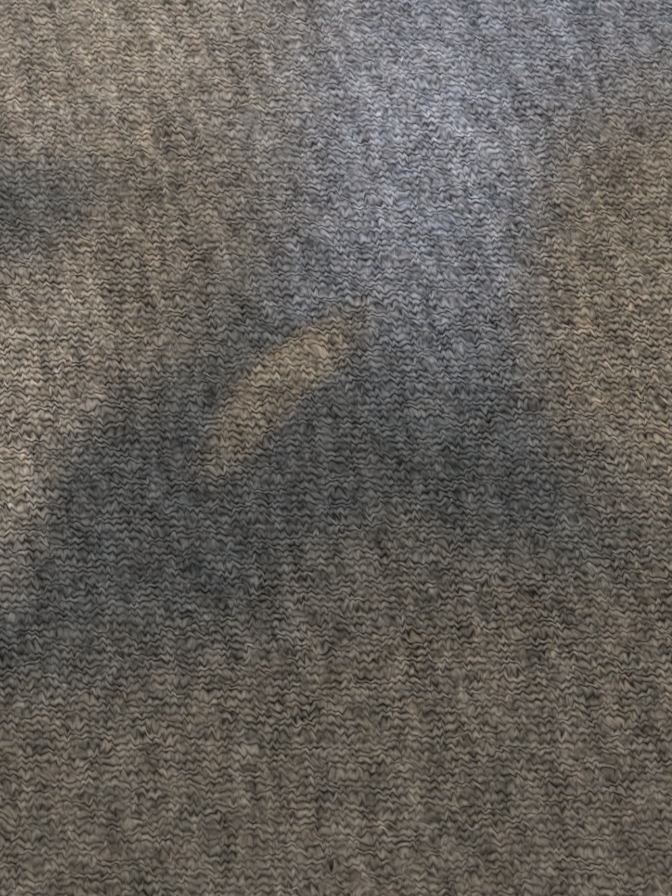
Write a Shadertoy shader that draws this texture.

```glsl
const vec3 SHADE = vec3(0.285, 0.286, 0.281);
const vec3 SKY   = vec3(0.500, 0.505, 0.535);
const vec3 SAND  = vec3(0.535, 0.495, 0.448);
const vec3 TAN   = vec3(0.435, 0.400, 0.355);
const vec3 EARTH = vec3(0.362, 0.338, 0.303);
const float TAU = 6.2831853;

float hash(vec2 cell) {
    uvec2 k = uvec2(ivec2(cell)) * uvec2(1597u, 3571u);
    uint h = (k.x ^ (k.y << 7)) * 747797u + 28913u;
    h = (h ^ (h >> 15)) * 277803u;
    h = (h ^ (h >> 13)) * 92821u;
    return float((h ^ (h >> 16)) & 65535u) / 65535.0;
}

float noise(vec2 p) {
    vec2 i = floor(p), f = fract(p);
    f = f * f * (3.0 - 2.0 * f);
    return mix(mix(hash(i), hash(i + vec2(1, 0)), f.x),
               mix(hash(i + vec2(0, 1)), hash(i + vec2(1, 1)), f.x), f.y);
}

// Rotated soft ellipse; edge sets the width of its falloff
float patchMask(vec2 p, vec2 centre, vec2 radii, float angle, float edge) {
    float c = cos(angle), s = sin(angle);
    vec2 d = mat2(c, -s, s, c) * (p - centre);
    return 1.0 - smoothstep(1.0 - edge, 1.0 + edge, length(d / radii));
}

// Broad folds of warm and cool light
vec3 foldLight(vec2 p) {
    p += 0.04 * (vec2(noise(p * 9.0), noise(p * 9.0 + 40.0)) - 0.5);
    vec3 c = SHADE;
    c = mix(c, SKY, patchMask(p, vec2(0.50, 0.92), vec2(0.24, 0.28), 0.3, 0.75));
    c = mix(c, SKY * 0.88, 0.7 * patchMask(p, vec2(0.70, 0.97), vec2(0.18, 0.14), 0.0, 0.6));
    c = mix(c, SAND, 0.9 * patchMask(p, vec2(0.08, 0.97), vec2(0.25, 0.20), -0.2, 0.6));
    c = mix(c, TAN, 0.9 * patchMask(p, vec2(0.11, 0.70), vec2(0.19, 0.13), 0.5, 0.6));
    c = mix(c, SAND * 0.93, patchMask(p, vec2(-0.03, 0.54), vec2(0.11, 0.19), -0.3, 0.6));
    c = mix(c, SHADE * 1.2, 0.75 * patchMask(p, vec2(0.02, 0.77), vec2(0.09, 0.05), 0.4, 0.7));
    c = mix(c, TAN, patchMask(p, vec2(0.75, 0.66), vec2(0.15, 0.25), 0.15, 0.45));
    float lower = 1.0 - smoothstep(-0.07, 0.08, p.y - 0.23 - 0.23 * p.x);
    c = mix(c, EARTH, lower);
    c = mix(c, EARTH, 0.6 * patchMask(p, vec2(0.41, 0.36), vec2(0.11, 0.05), 0.2, 0.6));
    c = mix(c, TAN * 0.95, patchMask(p, vec2(0.315, 0.575), vec2(0.12, 0.036), 0.80, 0.35));
    return c;
}

// Wale and course coordinates, finer toward the far upper edge
vec2 knitSpace(vec2 p) {
    float wale = (p.x - 0.375 + 0.12 * p.y + 0.08 * p.y * p.y) * (104.0 + 24.0 * p.y);
    float course = (p.y + 0.03 * p.x) * (112.0 + 20.0 * p.y);
    vec2 wobble = vec2(noise(p * 70.0), noise(p * 70.0 + 70.0)) - 0.5;
    return vec2(wale, course) + 0.85 * wobble;
}

// Uneven V-shaped loops, each with its own brightness
float stitches(vec2 k) {
    float side = fract(k.x) - 0.5;
    float phase = k.y + 0.85 * abs(side) + 0.65 * (noise(k * 1.1) - 0.5);
    float yarn = sqrt(0.5 + 0.5 * cos(TAU * phase));
    float leg = side > 0.0 ? 1.0 : 0.0;
    float loopTone = hash(vec2(floor(k.x) * 2.0 + leg, floor(phase + 0.5))) - 0.5;
    float depth = 0.55 + 0.9 * noise(k * 0.8 + 55.0);
    float groove = smoothstep(0.34, 0.5, abs(side));
    return depth * (yarn - 0.64) + 0.5 * loopTone * yarn - 0.2 * (groove - 0.16);
}

// Mixed light and dark fibres, drawn out along the wales
float melange(vec2 k) {
    float streak = noise(k * vec2(0.6, 0.13)) - 0.5;
    float fleck = noise(k * vec2(0.9, 0.40) + 90.0) - 0.5;
    float fuzz = noise(k * vec2(2.1, 2.4) + 30.0) - 0.5;
    return 0.17 * streak + 0.25 * fleck + 0.42 * fuzz;
}

vec3 fabric(vec2 p) {
    vec2 k = knitSpace(p);
    float focus = mix(1.0, 0.7, smoothstep(0.55, 1.0, p.y));
    focus *= mix(0.8, 1.0, smoothstep(0.0, 0.3, p.y));
    float grain = noise(p * 430.0) - 0.5;
    float relief = 1.02 + focus * (0.60 * stitches(k) + 0.20 * grain) + melange(k);
    vec3 tint = mix(vec3(0.985, 1.0, 1.015), vec3(1.02, 1.0, 0.985), noise(k * 0.5 + 15.0));
    return foldLight(p) * tint * relief;
}

void mainImage(out vec4 fragColor, in vec2 fragCoord) {
    vec3 sum = vec3(0.0);
    // Four samples smooth the fine loops
    for (int i = 0; i < 4; i++) {
        vec2 offset = vec2(i % 2, i / 2) * 0.5 - 0.25;
        sum += fabric((fragCoord + offset) / iResolution.y);
    }
    fragColor = vec4(clamp(sum * 0.25, 0.0, 1.0), 1.0);
}
```
